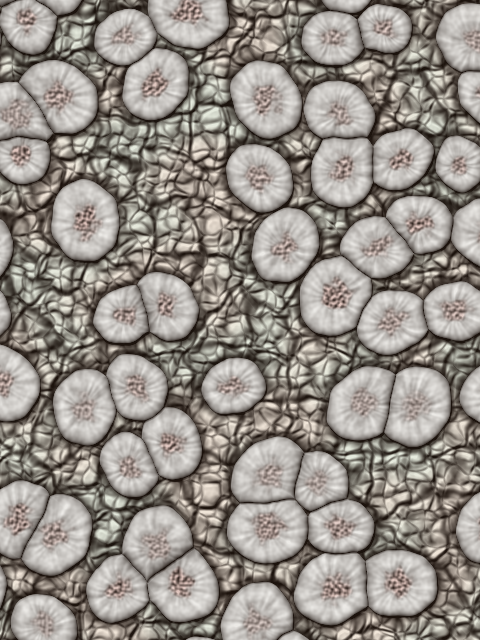
Reproduce this texture procedurally as a Shadertoy shader.

```glsl
#define DISC_CELL 0.15
#define DISC_SHARE 0.74
#define DISC_MIN 0.044
#define DISC_MAX 0.081
#define RIM_WIDTH 0.024
#define WART_SCALE 19.0
#define CRACK_SCALE 10.0
#define RELIEF 0.55
#define LIGHT_STEP vec2(-0.0022, 0.0048)
#define DARK vec3(0.11, 0.075, 0.055)
#define PALE vec3(0.85, 0.84, 0.825)
#define PIT_TINT vec3(0.95, 0.84, 0.82)

vec2 hash2(vec2 p) {
    vec3 q = fract(p.xyx * vec3(0.1031, 0.1030, 0.0973));
    q += dot(q, q.yzx + 33.33);
    return fract((q.xx + q.yz) * q.zy);
}

float corner(vec2 cell, vec2 offset) {
    float angle = 6.2832 * hash2(cell).x;
    return dot(vec2(cos(angle), sin(angle)), offset);
}

float gradientNoise(vec2 p) {
    vec2 i = floor(p), f = p - i, e = vec2(0.0, 1.0);
    vec2 u = f * f * f * (f * (f * 6.0 - 15.0) + 10.0);
    return mix(mix(corner(i, f), corner(i + e.yx, f - e.yx), u.x),
               mix(corner(i + e, f - e), corner(i + 1.0, f - 1.0), u.x), u.y);
}

// Gap between the two nearest cell centres: zero along cell borders
float cellGap(vec2 p) {
    vec2 base = floor(p);
    float first = 9.0, second = 9.0;
    for (int j = -1; j <= 1; j++)
    for (int i = -1; i <= 1; i++) {
        vec2 cell = base + vec2(i, j);
        float d = length(cell + 0.1 + 0.8 * hash2(cell) - p);
        second = min(second, max(first, d));
        first = min(first, d);
    }
    return second - first;
}

// Warty crust split by cracks
float crustHeight(vec2 p) {
    vec2 warp = vec2(gradientNoise(p * 23.0), gradientNoise(p * 23.0 + 37.0));
    vec2 q = p + 0.017 * warp;
    float big = smoothstep(0.0, 0.5, cellGap(q * WART_SCALE));
    float small = smoothstep(-0.05, 0.5, cellGap(q * WART_SCALE * 2.1 + 11.0));
    float crack = smoothstep(0.0, 0.16, cellGap(q * CRACK_SCALE + 5.0));
    return (0.27 + 0.38 * big + 0.35 * small) * mix(0.38, 1.0, crack);
}

// Returns height, disc coverage and pit amount
vec3 surface(vec2 p) {
    vec2 warped = p + 0.007 * vec2(gradientNoise(p * 21.0), gradientNoise(p * 21.0 + 50.0));
    vec2 g = warped / DISC_CELL, offset = vec2(1.0), seed = vec2(0.0);
    float nearest = 1.0, next = 1.0, radius = 1.0;

    // Nearest two discs on a staggered, jittered grid
    for (int j = -1; j <= 1; j++) {
        float row = floor(g.y) + float(j);
        float shift = 0.5 * mod(row, 2.0);
        for (int i = -1; i <= 1; i++) {
            vec2 cell = vec2(floor(g.x - shift) + float(i), row);
            vec2 place = hash2(cell + 13.0), kind = hash2(cell + 71.0);
            if (kind.x > DISC_SHARE) continue;
            vec2 centre = cell + vec2(shift, 0.0) + 0.5 + 0.64 * (place - 0.5);
            vec2 q = warped - centre * DISC_CELL;
            float r = mix(DISC_MIN, DISC_MAX, sqrt(kind.y));
            float oval = 1.0 + 0.09 * cos(2.0 * atan(q.y, q.x) - place.x * 40.0);
            float d = length(q) * oval - r;
            next = min(next, max(nearest, d));
            if (d < nearest) { nearest = d; radius = r; offset = q; seed = place; }
        }
    }

    // Swollen rim, radial folds and sunken centre
    float edge = min(-nearest, 0.5 * (next - nearest));
    float slope = 1.0 - clamp(edge / RIM_WIDTH, 0.0, 1.0);
    float dome = sqrt(1.0 - slope * slope);
    float depth = -nearest / radius;
    vec2 ray = offset / max(length(offset), 0.0001);
    float folds = gradientNoise(ray * 4.5 + seed * 60.0 + depth) * (1.0 - smoothstep(0.45, 0.8, depth));
    float ragged = depth + 0.28 * gradientNoise(p * 45.0);
    float hollow = smoothstep(0.32, 0.68, ragged);
    float pit = smoothstep(0.54, 0.82, ragged) * mix(0.45, 1.0, seed.y);
    float speckle = gradientNoise(p * 125.0);
    float disc = 0.12 + 0.84 * dome + 0.17 * folds - 0.15 * hollow + pit * (0.65 * speckle - 0.13);

    // Crust darkens where discs overhang it
    float crust = crustHeight(p) * mix(0.3, 1.0, smoothstep(-0.002, 0.02, nearest));
    float cover = smoothstep(0.0015, -0.0015, nearest);
    return vec3(mix(crust, disc, cover), cover, pit * cover);
}

void mainImage(out vec4 fragColor, in vec2 fragCoord) {
    vec2 p = fragCoord / iResolution.x;
    vec3 here = surface(p);
    float facing = here.x - surface(p + LIGHT_STEP).x;

    // Height stands in for ambient light, slope for direct light
    float shade = here.x + RELIEF * clamp(facing, -0.4, 0.32);
    shade += 0.09 * gradientNoise(p * 105.0) + 0.07 * gradientNoise(p * 48.0 + 9.0);
    vec3 color = mix(DARK, PALE, clamp(shade, 0.0, 1.1));

    // Faint tan and green patches on the crust, rosy pits on the discs
    float patchTone = gradientNoise(p * 6.0 + 3.0);
    vec3 crustTint = mix(vec3(1.02, 0.98, 0.94), vec3(0.97, 1.0, 0.96), smoothstep(-0.3, 0.3, patchTone));
    color *= mix(crustTint, vec3(1.0), here.y);
    color *= mix(vec3(1.0), PIT_TINT, here.z);
    fragColor = vec4(color, 1.0);
}
```
